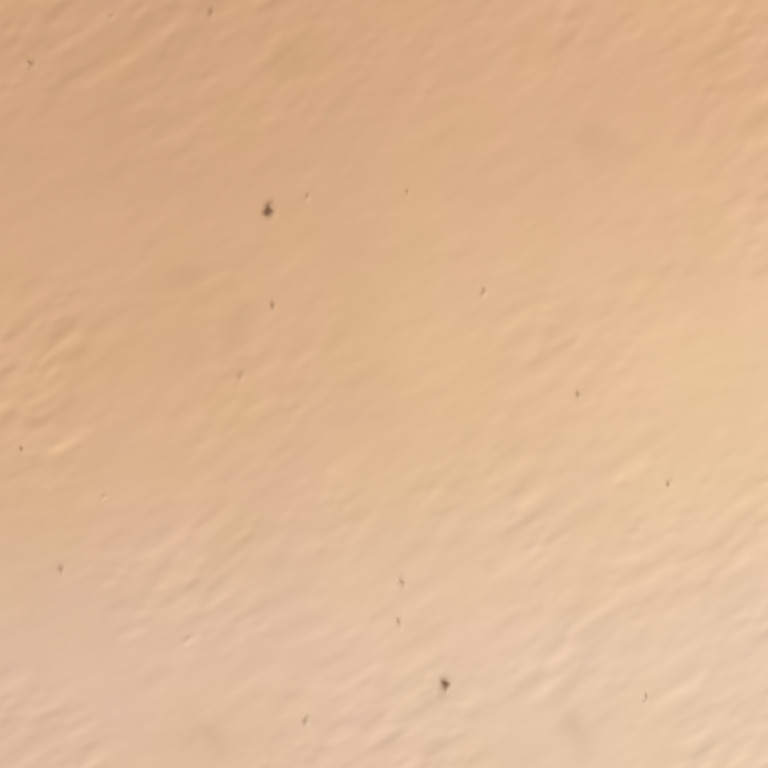
Reproduce this texture procedurally as a Shadertoy shader.

```glsl
// Softly lit painted plaster: a warm tan wall that pales toward the lower right.
// Three blended colour rows give the light, embossed slanted noise gives the relief,
// and scattered soft ellipses add smudges and small dark specks.

const vec3 TOP_LEFT  = vec3(0.815, 0.645, 0.500);
const vec3 TOP_RIGHT = vec3(0.870, 0.700, 0.550);
const vec3 MID_LEFT  = vec3(0.845, 0.680, 0.530);
const vec3 MID_RIGHT = vec3(0.910, 0.770, 0.615);
const vec3 LOW_LEFT  = vec3(0.870, 0.735, 0.625);
const vec3 LOW_RIGHT = vec3(0.910, 0.790, 0.675);
const vec3 SPECK_COLOR  = vec3(0.36, 0.25, 0.17);
const vec3 SMUDGE_COLOR = vec3(0.68, 0.54, 0.42);

const float GRAIN_ANGLE = 0.55;      // slant of the relief, in radians
const vec2  GRAIN_SCALE = vec2(24.0, 50.0);
const vec2  LIGHT_STEP  = vec2(-0.0025, 0.0035);
const float RELIEF = 0.085;
const float BLOTCH = 0.022;
const int   SPECKS = 20;
const int   BOLD_SPECKS = 2;
const int   SMUDGES = 6;

float hash(vec2 p) {
    return fract(sin(dot(p, vec2(127.1, 311.7))) * 43758.5453);
}

vec2 hash2(float n) {
    return vec2(hash(vec2(n, 1.7)), hash(vec2(n, 8.3)));
}

float noise(vec2 p) {
    vec2 i = floor(p), f = fract(p);
    f = f * f * f * (f * (f * 6.0 - 15.0) + 10.0);
    return mix(mix(hash(i), hash(i + vec2(1, 0)), f.x),
               mix(hash(i + vec2(0, 1)), hash(i + vec2(1, 1)), f.x), f.y);
}

float fbm(vec2 p) {
    float sum = 0.0, amp = 0.5;
    for (int i = 0; i < 4; i++) {
        sum += amp * noise(p);
        p = mat2(0.8, 0.6, -0.6, 0.8) * p * 2.03 + 5.3;
        amp *= 0.5;
    }
    return sum;
}

vec2 rotate(vec2 p, float a) {
    float c = cos(a), s = sin(a);
    return vec2(c * p.x + s * p.y, c * p.y - s * p.x);
}

// Height of the plaster: slanted ridges plus a finer pebbled layer
float height(vec2 p) {
    vec2 q = rotate(p, GRAIN_ANGLE) + 0.02 * noise(p * 9.0);
    return 0.7 * noise(q * GRAIN_SCALE) + 0.3 * noise(q * GRAIN_SCALE * 2.1 + 17.0);
}

// Soft ellipse, 1 at its centre and fading outward
float softSpot(vec2 p, float radius, float stretch, float angle) {
    vec2 q = rotate(p, angle) / (radius * vec2(stretch, 1.0));
    return exp(-dot(q, q));
}

vec3 wallLight(vec2 uv) {
    float x = smoothstep(0.05, 1.1, uv.x + 0.12 * (0.5 - uv.y));
    float y = uv.y + 0.09 * (fbm(uv * 2.5 + 3.0) - 0.5);
    vec3 top = mix(TOP_LEFT, TOP_RIGHT, x);
    vec3 mid = mix(MID_LEFT, MID_RIGHT, x);
    vec3 low = mix(LOW_LEFT, LOW_RIGHT, x);
    vec3 color = mix(low, mid, smoothstep(0.08, 0.52, y));
    return mix(color, top, smoothstep(0.45, 0.95, y));
}

void mainImage(out vec4 fragColor, in vec2 fragCoord) {
    vec2 uv = fragCoord / iResolution.xy;
    vec3 color = wallLight(uv);

    // Cloudy tone and faint warm-cool drift
    color += BLOTCH * (fbm(uv * 9.0) - 0.47);
    color += vec3(0.0, 0.3, -0.8) * BLOTCH * (noise(uv * 13.0 + 40.0) - 0.5);

    // Embossed relief, stronger in patches
    float patches = mix(0.25, 1.0, smoothstep(0.32, 0.66, fbm(uv * 4.0 + 11.0)));
    float slope = height(uv - LIGHT_STEP) - height(uv + LIGHT_STEP);
    color += RELIEF * patches * slope * vec3(1.0, 0.95, 0.85);

    // Broad faint smudges
    for (int i = 0; i < SMUDGES; i++) {
        float id = float(i) + 60.0;
        vec2 shape = hash2(id + 0.5);
        vec2 offset = uv - hash2(id) + 0.02 * (noise(uv * 30.0 + id) - 0.5);
        float spot = softSpot(offset, mix(0.014, 0.026, shape.x), 1.5, 6.28 * shape.y);
        color = mix(color, SMUDGE_COLOR, 0.16 * spot);
    }

    // Small pits, a few of them bold, each with a pale rim
    for (int i = 0; i < SPECKS; i++) {
        float id = float(i) + 20.0;
        vec2 shape = hash2(id + 0.5);
        bool bold = i < BOLD_SPECKS;
        float radius = bold ? 0.0055 : mix(0.0022, 0.0042, shape.x);
        float depth = bold ? 0.75 : mix(0.10, 0.34, shape.y * shape.y);
        vec2 offset = uv - hash2(id) + 0.005 * (noise(uv * 130.0 + id) - 0.5);
        float angle = 0.4 + 1.4 * shape.y;
        float rim = softSpot(offset + vec2(-1.0, 1.2) * radius, radius, 1.6, angle);
        color += 0.035 * rim;
        color = mix(color, SPECK_COLOR, depth * softSpot(offset, radius, 1.6, angle));
    }

    fragColor = vec4(clamp(color, 0.0, 1.0), 1.0);
}
```
